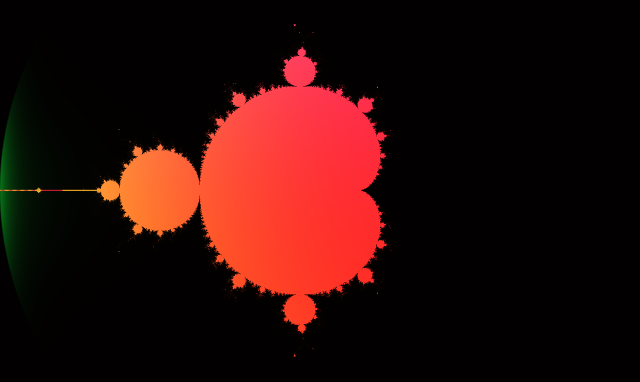
Reproduce this background procedurally as a WebGL 1 fragment shader.

```glsl
precision highp float;

uniform vec2 u_resolution;

#define VIEW_WIDTH 4.0
#define VIEW_CENTER vec2(0.5, 0.5016)
#define MAX_ITER 150
#define AA 2
#define RIM_POWER 2.2
#define NEEDLE_HALF 0.0042
#define BACKDROP vec3(0.008, 0.0, 0.0)
#define GLOW_GREEN vec3(0.04, 1.0, 0.2)
#define NEEDLE_GOLD vec3(0.88, 0.62, 0.14)
#define NEEDLE_RED vec3(0.75, 0.1, 0.2)

// Fraction of the iterations survived; 1.0 inside the set
float survival(vec2 c) {
  // Skip the main cardioid and the period-two disc
  vec2 k = vec2(c.x - 0.25, c.y);
  float q = dot(k, k);
  if (q * (q + k.x) < 0.25 * c.y * c.y) return 1.0;
  if (length(c + vec2(1.0, 0.0)) < 0.25) return 1.0;

  vec2 z = vec2(0.0);
  for (int i = 0; i < MAX_ITER; i++) {
    z = vec2(z.x * z.x - z.y * z.y, 2.0 * z.x * z.y) + c;
    if (dot(z, z) > 4.0) return float(i) / float(MAX_ITER);
  }
  return 1.0;
}

// Orange on the left, pink at the top, red at the lower right
vec3 bodyColor(vec2 c) {
  float green = 0.20 - 0.13 * c.x + 0.11 * c.x * c.x + 0.04 * c.y * c.y;
  float blue = 0.20 + 0.13 * c.y + 0.08 * c.y * c.y;
  return vec3(1.0, green, blue);
}

// Green light inside the left rim of the escape circle
vec3 leftGlow(vec2 c, float pixel) {
  float depth = 2.0 - length(c);
  float inside = smoothstep(-pixel, pixel, depth) * step(c.x, 0.0);
  float falloff = 0.38 * exp(-16.0 * abs(depth)) + 0.10 * exp(-4.0 * abs(depth));
  return GLOW_GREEN * inside * falloff * exp(-5.0 * c.y * c.y);
}

// Thin spike along the real axis, with a red stretch and a small node
vec3 addNeedle(vec3 color, vec2 c, float pixel) {
  float span = step(-2.0, c.x) * step(c.x, -1.38);
  float line = 1.0 - smoothstep(NEEDLE_HALF - 0.5 * pixel, NEEDLE_HALF + 0.5 * pixel, abs(c.y));
  float red = smoothstep(-1.75, -1.73, c.x) * (1.0 - smoothstep(-1.62, -1.60, c.x));
  float ripple = (0.5 + 0.5 * cos(c.x * 130.0)) * step(c.x, -1.78);
  vec3 tint = mix(NEEDLE_GOLD, NEEDLE_RED, max(red, 0.7 * ripple));
  color = mix(color, tint, line * span);
  float node = 1.0 - smoothstep(0.004, 0.004 + pixel, length(c + vec2(1.76, 0.0)));
  return mix(color, NEEDLE_GOLD, node);
}

void main() {
  float pixel = VIEW_WIDTH / u_resolution.x;
  vec2 c = (gl_FragCoord.xy - VIEW_CENTER * u_resolution) * pixel;

  // Supersampled coverage of the set and its dim rim
  float light = 0.0;
  for (int j = 0; j < AA; j++) {
    for (int i = 0; i < AA; i++) {
      vec2 offset = (vec2(float(i), float(j)) + 0.5) / float(AA) - 0.5;
      light += pow(survival(c + offset * pixel), RIM_POWER);
    }
  }
  light /= float(AA * AA);

  vec3 color = mix(BACKDROP + leftGlow(c, pixel), bodyColor(c), light);
  gl_FragColor = vec4(addNeedle(color, c, pixel), 1.0);
}
```
